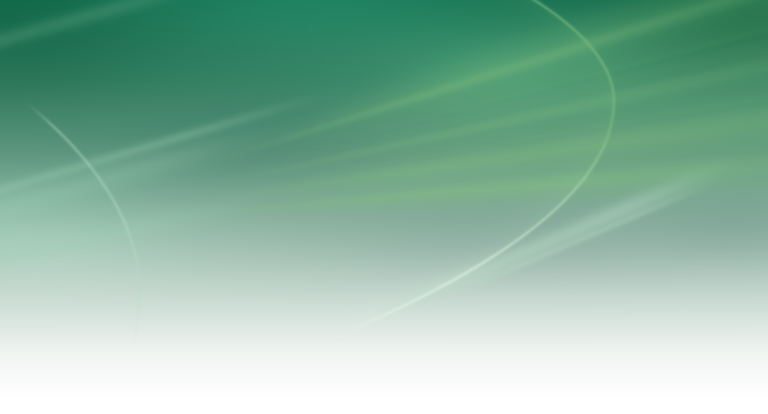
Write a WebGL 1 fragment shader that draws this background.

```glsl
precision highp float;

// Soft green-to-white backdrop: a vertical colour ramp with dim and bright
// patches, a fan of light streaks spreading from the left edge, a few single
// beams, and two thin curved glints built from parabolas.

uniform vec2 u_resolution;

float hash(float n) {
    n = fract(n * 0.1031);
    n *= n + 33.33;
    return fract(n * (n + n));
}

float noise(float x) {
    float cell = floor(x);
    float t = fract(x);
    return mix(hash(cell), hash(cell + 1.0), t * t * (3.0 - 2.0 * t));
}

float gauss(float d, float width) {
    return exp(-d * d / (width * width));
}

// Elliptical soft patch.
float patchGlow(vec2 p, vec2 center, vec2 size) {
    vec2 q = (p - center) / size;
    return exp(-dot(q, q));
}

float ramp(float a, float b, float x) {
    return clamp((x - a) / (b - a), 0.0, 1.0);
}

// Straight beam between two points, fading out at both ends.
float beam(vec2 p, vec2 a, vec2 b, float width) {
    vec2 ab = b - a;
    float along = dot(p - a, ab) / dot(ab, ab);
    float across = (ab.x * (p.y - a.y) - ab.y * (p.x - a.x)) / length(ab);
    float ends = smoothstep(0.0, 0.35, along) * (1.0 - smoothstep(0.65, 1.0, along));
    return gauss(across, width) * ends;
}

// Signed distance to a sideways parabola; bend holds the lower and upper curvature.
float arcDistance(vec2 p, vec2 tip, vec2 bend) {
    float d = p.y - tip.y;
    float k = d < 0.0 ? bend.x : bend.y;
    float slope = 2.0 * k * d;
    return (p.x - tip.x + k * d * d) / sqrt(1.0 + slope * slope);
}

vec3 verticalRamp(float y) {
    vec3 c = mix(vec3(1.0), vec3(0.94, 0.957, 0.946), ramp(0.03, 0.15, y));
    c = mix(c, vec3(0.75, 0.83, 0.79), ramp(0.15, 0.31, y));
    c = mix(c, vec3(0.55, 0.70, 0.63), ramp(0.31, 0.47, y));
    c = mix(c, vec3(0.37, 0.59, 0.50), ramp(0.47, 0.63, y));
    c = mix(c, vec3(0.22, 0.51, 0.40), ramp(0.63, 0.80, y));
    return mix(c, vec3(0.09, 0.43, 0.31), ramp(0.80, 1.0, y));
}

void main() {
    // Height is 1, width is 1.855.
    vec2 p = gl_FragCoord.xy / u_resolution * vec2(1.855, 1.0);
    vec3 color = verticalRamp(p.y);

    // Broad bright and dim patches.
    color += vec3(0.03, 0.08, 0.07) * patchGlow(p, vec2(0.75, 1.02), vec2(0.45, 0.15));
    color += vec3(0.06, 0.08, 0.05) * patchGlow(p, vec2(1.22, 0.83), vec2(0.30, 0.12));
    color -= vec3(0.05, 0.05, 0.05) * patchGlow(p, vec2(0.0, 0.86), vec2(0.40, 0.16));
    color -= vec3(0.04, 0.05, 0.06) * patchGlow(p, vec2(1.80, 0.95), vec2(0.25, 0.12));
    color -= vec3(0.04, 0.04, 0.03) * patchGlow(p, vec2(0.62, 0.64), vec2(0.30, 0.10));
    color -= vec3(0.05, 0.05, 0.04) * patchGlow(p, vec2(1.25, 0.40), vec2(0.45, 0.10));
    color -= vec3(0.04, 0.04, 0.03) * patchGlow(p, vec2(1.80, 0.43), vec2(0.22, 0.09));
    color += vec3(0.04, 0.06, 0.05) * patchGlow(p, vec2(0.05, 0.45), vec2(0.35, 0.12));

    // Streaks fanning out from a point on the left edge.
    float slope = (p.y - 0.44) / (p.x + 0.03);
    float streaks = 0.0;
    float weight = 0.5;
    float frequency = 24.0;
    for (int i = 0; i < 3; i++) {
        streaks += weight * noise(slope * frequency + 17.0);
        weight *= 0.5;
        frequency *= 2.3;
    }
    float fan = smoothstep(0.03, 0.09, slope) * (1.0 - smoothstep(0.28, 0.42, slope));
    fan *= smoothstep(0.35, 1.2, p.x);
    vec3 leaf = vec3(0.52, 0.75, 0.50);
    color = mix(color, leaf, fan * (0.10 + 0.36 * streaks));
    float ridges = 0.30 * gauss(slope - 0.312, 0.012) + 0.22 * gauss(slope - 0.212, 0.010)
        + 0.26 * gauss(slope - 0.145, 0.022) + 0.42 * gauss(slope - 0.085, 0.016);
    color = mix(color, leaf, ridges * smoothstep(0.4, 1.1, p.x) * (1.0 - 0.5 * ramp(1.4, 1.855, p.x)));

    // Single beams on the left and at the lower right.
    vec3 mint = vec3(0.62, 0.82, 0.70);
    color = mix(color, mint, 0.30 * beam(p, vec2(-0.45, 0.41), vec2(0.85, 0.79), 0.013));
    color = mix(color, mint, 0.25 * beam(p, vec2(-0.50, 0.35), vec2(0.75, 0.71), 0.030));
    color = mix(color, mint, 0.18 * beam(p, vec2(-0.40, 0.79), vec2(0.60, 1.07), 0.020));
    color = mix(color, mint, 0.22 * beam(p, vec2(-0.40, 0.29), vec2(0.70, 0.53), 0.025));
    color = mix(color, vec3(0.74, 0.88, 0.79), 0.40 * beam(p, vec2(0.85, 0.21), vec2(1.80, 0.62), 0.022));
    color = mix(color, vec3(0.74, 0.88, 0.79), 0.25 * beam(p, vec2(1.05, 0.27), vec2(1.75, 0.57), 0.008));

    // Large right arc: a thin glint with a soft inner edge.
    float right = arcDistance(p, vec2(1.483, 0.755), vec2(2.08, 3.2));
    float rightFade = smoothstep(0.14, 0.27, p.y);
    vec3 glint = mix(vec3(0.88, 0.95, 0.90), vec3(0.48, 0.74, 0.50), ramp(0.35, 0.70, p.y));
    color = mix(color, glint, rightFade * 0.50 * gauss(right, 0.0045));
    float inner = exp(min(right, 0.0) / 0.05) * (1.0 - smoothstep(-0.003, 0.003, right));
    color = mix(color, glint, rightFade * 0.13 * inner);

    // Small left arc, brightest near its upper end.
    float left = arcDistance(p, vec2(0.336, 0.30), vec2(0.7, 1.33));
    float leftFade = smoothstep(0.12, 0.40, p.y) * (1.0 - smoothstep(0.68, 0.76, p.y));
    color = mix(color, vec3(0.70, 0.86, 0.77), leftFade * 0.38 * gauss(left, 0.0045));

    gl_FragColor = vec4(clamp(color, 0.0, 1.0), 1.0);
}
```
